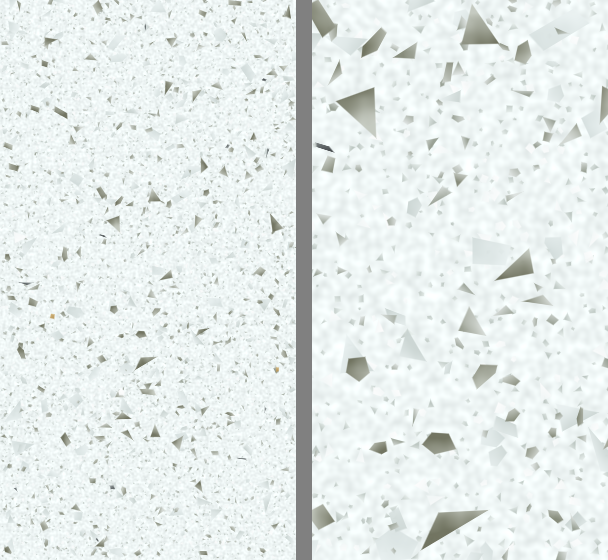
Left, the full canvas; right, a detail of the centre.
Reproduce this texture procedurally as a Shadertoy shader.

```glsl
// White quartz terrazzo: pale glassy shards, olive stone chips and fine specks.

vec2 hash2(vec2 p) {
    vec3 q = fract(p.xyx * vec3(0.1031, 0.1030, 0.0973));
    q += dot(q, q.yzx + 33.33);
    return fract((q.xx + q.yz) * q.zy);
}

vec2 direction(float angle) { return vec2(cos(angle), sin(angle)); }

float corner(vec2 id, vec2 offset) {
    return dot(direction(6.2832 * hash2(id + 91.0).x), offset);
}

float gradientNoise(vec2 p) {
    vec2 i = floor(p), f = fract(p), e = vec2(1.0, 0.0);
    vec2 u = f * f * f * (f * (f * 6.0 - 15.0) + 10.0);
    return mix(mix(corner(i, f), corner(i + e, f - e), u.x),
               mix(corner(i + e.yx, f - e.yx), corner(i + e.xx, f - e.xx), u.x), u.y);
}

// Signed distance to an irregular convex polygon with three to five sides
float shard(vec2 p, float radius, vec2 seed) {
    float sides = 3.0 + floor(hash2(seed + 5.0).x * 3.0);
    float d = -1.0;
    for (float i = 0.0; i < 5.0; i++) {
        if (i >= sides) break;
        vec2 h = hash2(seed + i * 17.3 + 9.0);
        float angle = 6.2832 * (i + 0.25 * h.x) / sides;
        d = max(d, dot(p, direction(angle)) - radius * mix(0.55, 1.0, h.y));
    }
    return d;
}

// One layer of jittered chips, shaded from a dark edge to a lighter face
void scatter(inout vec3 color, vec2 p, float cells, float density, float size,
             float stretch, vec3 dark, vec3 light) {
    vec2 g = p * cells, home = floor(g);
    float blur = 0.75 * cells / iResolution.x + 0.003 * cells / 20.0;
    for (int y = -1; y <= 1; y++)
    for (int x = -1; x <= 1; x++) {
        vec2 id = home + vec2(x, y);
        vec2 seed = id + cells * 7.3 + 40.0;
        vec2 chance = hash2(seed), shape = hash2(seed + 31.7);
        if (chance.x > density) continue;

        vec2 q = g - id - mix(vec2(0.2), vec2(0.8), hash2(seed + 63.1));
        vec2 axis = direction(6.2832 * chance.y);
        q = vec2(dot(q, axis), dot(q, vec2(-axis.y, axis.x)));
        float squash = mix(1.0, stretch, shape.x);
        q *= vec2(squash, 1.0 / squash);

        float radius = size * mix(0.45, 1.0, shape.y);
        float d = shard(q, radius, seed);
        float cover = 1.0 - smoothstep(-blur, blur, d);
        float face = 0.45 + 0.4 * dot(q, direction(shape.x * 40.0)) / radius;
        face += 0.5 * (hash2(seed + 12.9).x - 0.5) + 0.25 * gradientNoise(p * 55.0);
        color = mix(color, mix(dark, light, clamp(face, 0.0, 1.0)), cover * 0.93);
    }
}

void mainImage(out vec4 fragColor, in vec2 fragCoord) {
    vec2 p = fragCoord / iResolution.x;

    // Mottled white binder
    float mottle = 0.055 * gradientNoise(p * 48.0) + 0.07 * gradientNoise(p * 105.0);
    vec3 color = vec3(0.938, 0.966, 0.964) + mottle;

    // Fine specks and crumbs
    scatter(color, p, 76.0, 0.30, 0.30, 1.2, vec3(0.73, 0.77, 0.75), vec3(0.90, 0.93, 0.92));
    scatter(color, p, 58.0, 0.16, 0.36, 1.2, vec3(0.95, 0.97, 0.97), vec3(0.99));

    // Pale glassy shards
    scatter(color, p, 8.7, 0.45, 0.23, 1.6, vec3(0.82, 0.86, 0.855), vec3(0.92, 0.95, 0.95));
    scatter(color, p, 17.0, 0.35, 0.24, 1.6, vec3(0.79, 0.83, 0.82), vec3(0.91, 0.94, 0.94));

    // Grey and olive chips
    scatter(color, p, 37.0, 0.20, 0.24, 1.5, vec3(0.58, 0.61, 0.56), vec3(0.86, 0.88, 0.87));
    scatter(color, p, 21.0, 0.22, 0.23, 1.6, vec3(0.50, 0.52, 0.45), vec3(0.82, 0.84, 0.82));
    scatter(color, p, 11.0, 0.25, 0.21, 1.6, vec3(0.41, 0.42, 0.34), vec3(0.76, 0.78, 0.74));

    // Rare dark slivers, white glints and amber grains
    scatter(color, p, 7.0, 0.09, 0.055, 2.4, vec3(0.22, 0.24, 0.25), vec3(0.52, 0.55, 0.55));
    scatter(color, p, 6.0, 0.07, 0.10, 1.5, vec3(0.97, 0.98, 0.98), vec3(1.0));
    scatter(color, p, 4.0, 0.04, 0.05, 1.3, vec3(0.72, 0.58, 0.33), vec3(0.90, 0.80, 0.58));

    fragColor = vec4(clamp(color, 0.0, 1.0), 1.0);
}
```
